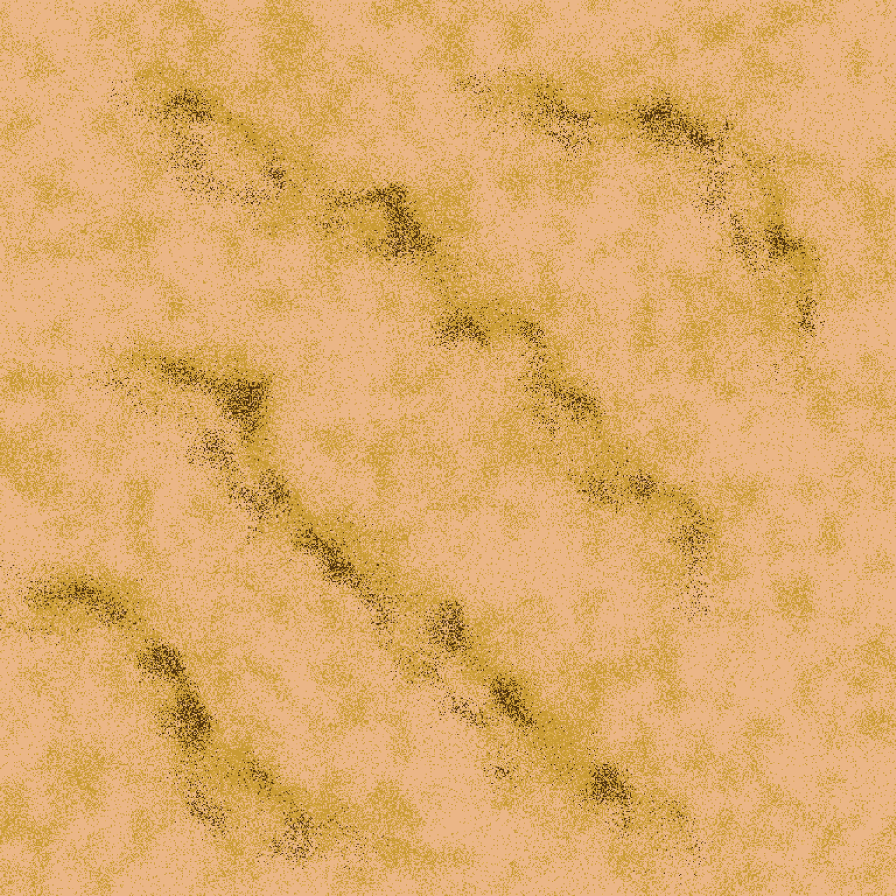
Reproduce this texture procedurally as a Shadertoy shader.

```glsl
float hash(ivec2 cell, uint seed) {
    uvec2 q = uvec2(cell) * uvec2(1597334677u, 3812015801u);
    uint h = (q.x ^ q.y ^ (seed * 2654435769u)) * 1597334677u;
    h = (h ^ (h >> 15u)) * 2246822519u;
    h ^= h >> 13u;
    return float(h >> 8u) / 16777216.0;
}

float cornerSlope(ivec2 cell, vec2 offset) {
    float angle = 6.2832 * hash(cell, 9u);
    return dot(vec2(cos(angle), sin(angle)), offset);
}

float gradientNoise(vec2 p) {
    ivec2 c = ivec2(floor(p));
    vec2 f = fract(p);
    vec2 u = f * f * f * (f * (f * 6.0 - 15.0) + 10.0);
    float low = mix(cornerSlope(c, f), cornerSlope(c + ivec2(1, 0), f - vec2(1, 0)), u.x);
    float high = mix(cornerSlope(c + ivec2(0, 1), f - vec2(0, 1)),
                     cornerSlope(c + ivec2(1, 1), f - vec2(1, 1)), u.x);
    return mix(low, high, u.y);
}

float bell(float x, float width) {
    return exp(-x * x / (width * width));
}

// Chance of an ochre grain (x) and of a dark grain (y)
vec2 grainDensity(vec2 p) {
    // Cloudy clumps over the whole ground
    float clumps = 0.5 * gradientNoise(p * 7.0 + 3.0)
                 + 0.6 * gradientNoise(p * 17.0 + 20.0)
                 + 0.5 * gradientNoise(p * 34.0 + 50.0);
    float ground = 0.06 + 0.6 * smoothstep(-0.2, 0.6, clumps);

    // Four long diagonal veins, the middle ones longest
    float along = dot(p, vec2(0.74, -0.67)) + 0.67;
    float across = dot(p, vec2(0.67, 0.74)) - 0.74;
    float ragged = 0.035 * gradientNoise(p * 13.0 + 70.0)
                 + 0.02 * gradientNoise(p * 30.0 + 90.0);
    float patches = smoothstep(-0.1, 0.45, gradientNoise(p * 17.0 + 110.0));
    float haze = 0.0, dark = 0.0;
    for (int i = 0; i < 4; i++) {
        float k = float(i);
        float halfLength = 0.53 - 0.18 * abs(k - 1.5);
        float t = along - 0.69 - 0.11 * sin(2.094 * k);
        float s = t / halfLength;
        float taper = 1.0 - smoothstep(halfLength - 0.09, halfLength + 0.02, abs(t));
        float bend = 0.035 * k * (0.5 - s * s)
                   + 0.1 * gradientNoise(vec2(along * 4.5, k * 7.3 + 0.4));
        float d = across + 0.44 - 0.26 * k - bend + ragged;

        // A thinner strand splits off and rejoins
        float split = 0.045 + 0.08 * gradientNoise(vec2(along * 5.0, k * 5.7 + 40.3));
        float strand = bell(d + split, 0.016);
        float swell = 0.7 + 0.8 * gradientNoise(vec2(along * 9.0, k * 3.1 + 20.6));
        float vein = 0.65 * swell * bell(d, 0.025) + 0.32 * bell(d + 0.015, 0.065) + 0.2 * strand;
        haze = max(haze, taper * vein);
        dark += taper * (0.04 + 0.5 * patches) * (bell(d + 0.006, 0.017) + 0.5 * strand);
    }
    return vec2(1.0 - (1.0 - ground) * (1.0 - clamp(haze, 0.0, 0.85)), min(dark, 0.5));
}

void mainImage(out vec4 fragColor, in vec2 fragCoord) {
    vec2 density = grainDensity(fragCoord / iResolution.y);
    vec3 peach = vec3(0.92, 0.715, 0.53);
    vec3 ochre = vec3(0.79, 0.605, 0.2);
    vec3 gold = vec3(0.86, 0.68, 0.28);
    vec3 umber = vec3(0.32, 0.2, 0.05);

    // Fine square grains, averaged over the pixel
    vec3 color = vec3(0);
    for (int i = 0; i < 9; i++) {
        vec2 shift = (vec2(i % 3, i / 3) - 1.0) / 3.0;
        ivec2 grain = ivec2(floor((fragCoord + shift) / iResolution.y * 768.0));
        vec3 tint = peach;
        if (hash(grain, 1u) < density.x) tint = mix(ochre, gold, step(0.85, hash(grain, 2u)));
        if (hash(grain, 3u) < density.y) tint = umber;
        color += tint / 9.0;
    }
    fragColor = vec4(color, 1.0);
}
```
